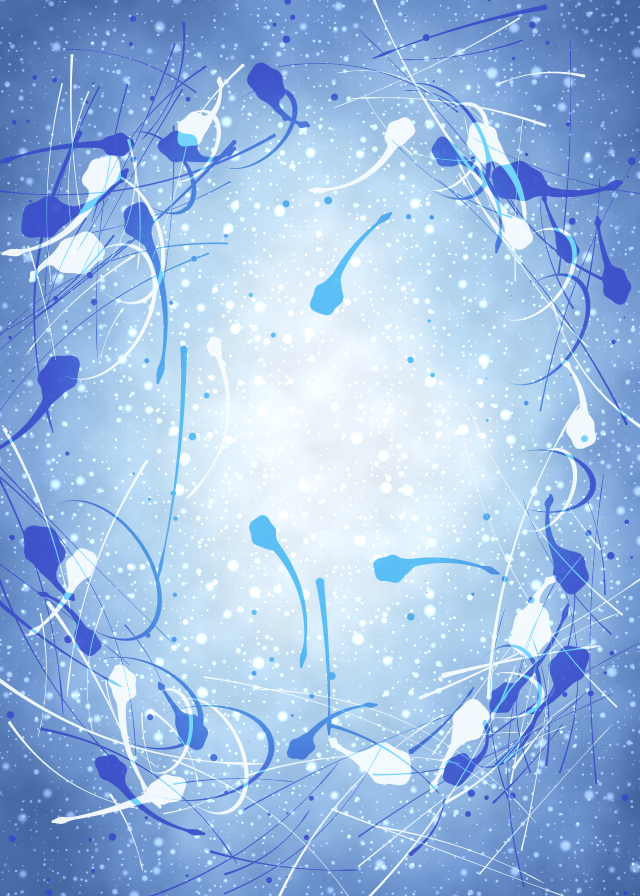
Give the GLSL for this background, as a Shadertoy shader.

```glsl
const float TAU = 6.2832;

float hash(vec2 p) {
    return fract(sin(dot(p, vec2(12.9898, 78.233))) * 43758.5453);
}

float noise(vec2 p) {
    vec2 cell = floor(p), f = fract(p);
    f = f * f * (3.0 - 2.0 * f);
    float low = mix(hash(cell), hash(cell + vec2(1, 0)), f.x);
    float high = mix(hash(cell + vec2(0, 1)), hash(cell + vec2(1, 1)), f.x);
    return mix(low, high, f.y);
}

float fbm(vec2 p) {
    float sum = 0.0, amp = 0.5;
    for (int i = 0; i < 5; i++) {
        sum += amp * noise(p);
        p = mat2(1.6, 1.2, -1.2, 1.6) * p + 7.3;
        amp *= 0.5;
    }
    return sum;
}

// Point on a squarish ring around the middle
vec2 ring(float angle, vec2 extent) {
    vec2 dir = vec2(cos(angle), sin(angle));
    return sign(dir) * pow(abs(dir), vec2(0.65)) * extent;
}

// Bowed, tapering stroke that ends in a small bead
float stroke(vec2 p, vec2 start, vec2 tail, float width, float bend) {
    float len = length(tail);
    vec2 dir = tail / len, q = p - start;
    q = vec2(dot(q, dir), dir.x * q.y - dir.y * q.x);
    float t = clamp(q.x / len, 0.0, 1.0);
    float bow = 4.0 * bend * len * t * (1.0 - t);
    float slope = 4.0 * bend * (1.0 - 2.0 * t);
    float bead = 0.35 * exp(-pow((t - 0.93) * 18.0, 2.0));
    vec2 offset = vec2(q.x - t * len, (q.y - bow) / sqrt(1.0 + slope * slope));
    return length(offset) - width * (mix(1.0, 0.12, sqrt(t)) + bead);
}

// Paint drop with a dragged tail
float splat(vec2 p, vec2 head, vec2 tail, float radius, float bend) {
    vec2 dir = normalize(tail), q = p - head;
    q = vec2(dot(q, dir), dir.x * q.y - dir.y * q.x);
    float wobble = 1.0 + 0.07 * sin(5.0 * atan(q.y, q.x) + head.x * 90.0);
    float drop = length(q * vec2(0.75, 1.0)) - radius * wobble;
    float drag = stroke(p, head, tail, radius * 0.5, bend);
    float blend = max(radius * 0.5 - abs(drop - drag), 0.0);
    return min(drop, drag) - blend * blend / (radius * 2.0);
}

// Ring of drops, each dragged roughly along the ring
float splatRing(vec2 p, int count, float phase, vec2 extent, float seed) {
    float d = 1.0;
    for (int i = 0; i < count; i++) {
        vec2 id = vec2(i, seed);
        float angle = TAU * (float(i) + 0.5 * hash(id)) / float(count) + phase;
        vec2 head = ring(angle, extent * mix(0.85, 1.1, hash(id + 0.3)));
        float aim = angle + 1.57 + 1.8 * (hash(id + 0.5) - 0.5);
        vec2 tail = vec2(cos(aim), sin(aim)) * mix(0.06, 0.15, hash(id + 0.7));
        if (hash(id + 0.8) < 0.4) tail = -tail;
        d = min(d, splat(p, head, tail, mix(0.012, 0.022, hash(id + 0.9)), hash(id + 0.2) * 0.5 - 0.25));
    }
    return d;
}

// Long scratches and looping threads
float threads(vec2 p, float seed) {
    float d = 1.0;
    for (int i = 0; i < 60; i++) {
        vec2 id = vec2(i, seed);
        float angle = TAU * hash(id);
        vec2 middle = ring(angle, vec2(0.32, 0.44) * mix(0.72, 1.1, hash(id + 0.2)));
        float aim = angle + 1.57 + 1.7 * (hash(id + 0.4) - 0.5);
        vec2 tail = vec2(cos(aim), sin(aim)) * mix(0.06, 0.36, hash(id + 0.6));
        float width = mix(0.0009, 0.0032, pow(hash(id + 0.8), 3.0));
        d = min(d, stroke(p, middle - 0.5 * tail, tail, width, 0.24 * (hash(id + 0.9) - 0.5)));
    }
    for (int i = 0; i < 9; i++) {
        vec2 id = vec2(i, seed + 5.0);
        vec2 q = p - ring(TAU * (float(i) + hash(id)) / 9.0, vec2(0.25, 0.36));
        float turn = TAU * hash(id + 0.3);
        q = mat2(cos(turn), sin(turn), -sin(turn), cos(turn)) * q * vec2(0.75, 1.2);
        float width = 0.0007 + 0.0018 * cos(atan(q.y, q.x) - turn);
        d = min(d, abs(length(q) - mix(0.03, 0.07, hash(id + 0.6))) - width);
    }
    return d;
}

// Scattered dots, given as a distance in cell units
float specks(vec2 p, float share) {
    vec2 cell = floor(p);
    vec2 spot = 0.25 + 0.5 * vec2(hash(cell), hash(cell + 3.1));
    return length(fract(p) - spot) - 0.2 * hash(cell + 5.7) + step(share, hash(cell + 9.2));
}

float cover(float d) {
    return clamp(0.5 - d * iResolution.y, 0.0, 1.0);
}

void mainImage(out vec4 fragColor, in vec2 fragCoord) {
    vec2 p = (fragCoord - 0.5 * iResolution.xy) / iResolution.y;
    float reach = length(p / vec2(0.357, 0.5));

    // Cloudy glow fading to slate blue corners
    float cloud = fbm(p * 7.0 + 4.0) - 0.5;
    float e = reach + 0.35 * cloud;
    vec3 color = mix(vec3(0.94, 0.97, 1.0), vec3(0.86, 0.93, 0.98), smoothstep(0.1, 0.42, e));
    color = mix(color, vec3(0.72, 0.85, 0.95), smoothstep(0.36, 0.64, e));
    color = mix(color, vec3(0.57, 0.72, 0.89), smoothstep(0.6, 0.85, e));
    color = mix(color, vec3(0.43, 0.58, 0.81), smoothstep(0.8, 1.03, e));
    color = mix(color, vec3(0.28, 0.42, 0.65), smoothstep(0.98, 1.3, e));
    color += 0.1 * (fbm(p * 28.0) - 0.5);

    // Pale dust
    for (float scale = 35.0; scale < 150.0; scale *= 1.9)
        color += 0.28 * smoothstep(0.1, -0.1, specks(p * scale + scale, 0.35));

    // Blue paint, with brighter drops near the glow
    float blue = min(splatRing(p, 18, 0.1, vec2(0.31, 0.39), 2.0), threads(p, 11.0));
    blue = min(blue, splat(p, vec2(0.008, 0.168), vec2(0.071, 0.094), 0.016, 0.08));
    blue = min(blue, splat(p, vec2(-0.064, -0.094), vec2(0.043, -0.15), 0.014, 0.14));
    blue = min(blue, splat(p, vec2(0.079, -0.135), vec2(0.12, -0.005), 0.015, 0.1));
    blue = min(blue, splat(p, vec2(-0.203, 0.253), vec2(0.022, -0.18), 0.016, 0.1));
    blue = min(blue, stroke(p, vec2(-0.152, 0.11), vec2(-0.03, -0.26), 0.004, 0.03));
    blue = min(blue, stroke(p, vec2(0.0, -0.15), vec2(0.01, -0.17), 0.005, 0.02));
    blue = min(blue, specks(p * 45.0, 0.12 * reach) / 45.0);

    // White paint
    float white = min(splatRing(p, 13, 0.35, vec2(0.27, 0.4), 7.0), threads(p, 23.0));
    white = min(white, splat(p, vec2(-0.118, 0.114), vec2(-0.03, -0.17), 0.008, 0.17));

    // Overlapping paint turns bright cyan
    vec3 ink = mix(vec3(0.3, 0.73, 0.96), vec3(0.22, 0.29, 0.79), smoothstep(0.4, 0.92, reach + 0.2 * cloud));
    float blueCover = 0.9 * cover(blue);
    color = mix(color, ink, blueCover);
    color = mix(color, mix(vec3(0.97, 0.99, 1.0), vec3(0.4, 0.84, 1.0), blueCover), 0.95 * cover(white));
    fragColor = vec4(clamp(color, 0.0, 1.0), 1.0);
}
```
